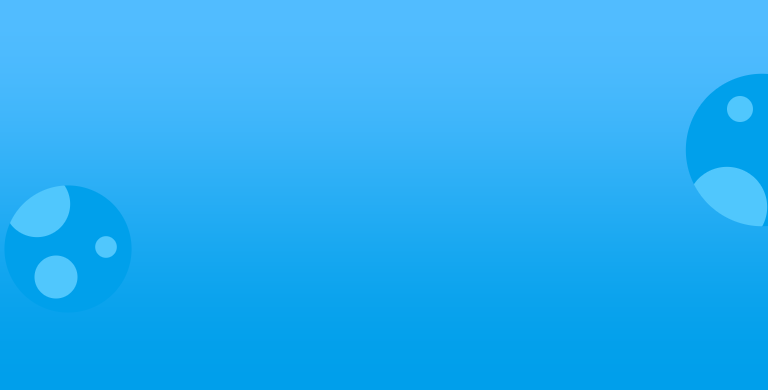
Reproduce this background procedurally as a Shadertoy shader.

```glsl
// Two cratered, flat-shaded planets on a soft blue vertical gradient.

// Colours
const vec3 SKY_TOP    = vec3(0.318, 0.738, 1.000);
const vec3 SKY_BOTTOM = vec3(0.000, 0.624, 0.920);
const vec3 PLANET     = vec3(0.000, 0.627, 0.922);
const vec3 CRATER     = vec3(0.314, 0.780, 0.992);

// Discs as (centre x, centre y, radius), in units of the canvas height
const vec3 LEFT_PLANET  = vec3(0.1744, 0.3615, 0.1630);
const vec3 RIGHT_PLANET = vec3(1.9540, 0.6154, 0.1955);

const vec3 LEFT_CRATERS[3] = vec3[3](
    vec3(0.0949, 0.4769, 0.0850),
    vec3(0.1436, 0.2897, 0.0551),
    vec3(0.2718, 0.3667, 0.0277));

const vec3 RIGHT_CRATERS[2] = vec3[2](
    vec3(1.8974, 0.7205, 0.0333),
    vec3(1.8641, 0.4692, 0.1030));

// Antialiased coverage of a disc; pixel is the size of one pixel
float discMask(vec2 p, vec3 disc, float pixel) {
    float dist = length(p - disc.xy) - disc.z;
    return clamp(0.5 - dist / pixel, 0.0, 1.0);
}

void mainImage(out vec4 fragColor, in vec2 fragCoord) {
    float pixel = 1.0 / iResolution.y;
    vec2 p = fragCoord * pixel;

    // Sky gradient, eased at both ends
    vec3 color = mix(SKY_BOTTOM, SKY_TOP, smoothstep(0.0, 1.0, p.y));

    // Crater coverage for each planet
    float leftCraters = 0.0;
    for (int i = 0; i < LEFT_CRATERS.length(); i++) {
        leftCraters = max(leftCraters, discMask(p, LEFT_CRATERS[i], pixel));
    }
    float rightCraters = 0.0;
    for (int i = 0; i < RIGHT_CRATERS.length(); i++) {
        rightCraters = max(rightCraters, discMask(p, RIGHT_CRATERS[i], pixel));
    }

    // Planets, with craters clipped to their discs
    color = mix(color, mix(PLANET, CRATER, leftCraters), discMask(p, LEFT_PLANET, pixel));
    color = mix(color, mix(PLANET, CRATER, rightCraters), discMask(p, RIGHT_PLANET, pixel));

    fragColor = vec4(color, 1.0);
}
```
